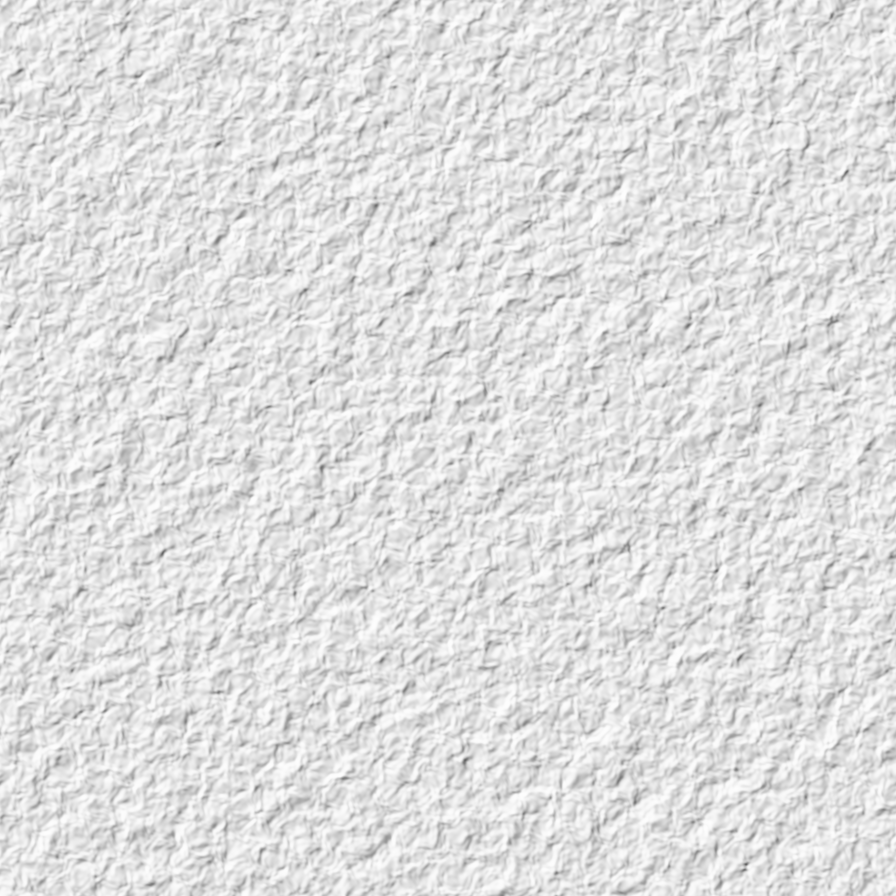
A Shadertoy shader for this texture:

```glsl
// Rough white plaster, embossed by a raking light from the upper left.

const vec2 LIGHT_DIR = vec2(-0.72, 0.69);
const float RELIEF_SPAN = 0.0034;   // distance over which the slope is measured
const float BASE_FREQUENCY = 18.0;
const int OCTAVES = 4;
const float MID_TONE = 0.885;

// Random unit vector for a lattice cell
vec2 cellGradient(vec2 cell, float seed) {
    vec3 q = fract(vec3(cell.xyx + seed) * vec3(0.1031, 0.1030, 0.0973));
    q += dot(q, q.yzx + 33.33);
    float angle = 6.28319 * fract((q.x + q.y) * q.z);
    return vec2(cos(angle), sin(angle));
}

// Gradient noise, centred on zero
float gradientNoise(vec2 p, float seed) {
    vec2 cell = floor(p);
    vec2 f = p - cell;
    vec2 w = f * f * f * (f * (f * 6.0 - 15.0) + 10.0);
    vec2 right = vec2(1.0, 0.0);
    vec2 up = vec2(0.0, 1.0);
    float a = dot(cellGradient(cell, seed), f);
    float b = dot(cellGradient(cell + right, seed), f - right);
    float c = dot(cellGradient(cell + up, seed), f - up);
    float d = dot(cellGradient(cell + 1.0, seed), f - 1.0);
    return mix(mix(a, b, w.x), mix(c, d, w.x), w.y);
}

vec2 rotate(vec2 p, float angle) {
    float c = cos(angle);
    float s = sin(angle);
    return vec2(c * p.x - s * p.y, s * p.x + c * p.y);
}

// Bends the domain so that the lumps become ragged
vec2 warp(vec2 p, float frequency, float amount) {
    return p + amount * vec2(gradientNoise(p * frequency, 71.0),
                             gradientNoise(p * frequency, 113.0));
}

// Plaster height: each octave is weighted by the slope it contributes
float plasterHeight(vec2 p) {
    vec2 q = warp(p, 45.0, 0.006);
    float height = 0.0;
    float frequency = BASE_FREQUENCY;
    float slopeWeight = 0.3;
    for (int i = 0; i < OCTAVES; i++) {
        float turn = 0.6 + 1.1 * float(i);
        vec2 octavePos = rotate(q, turn) * frequency + 200.0;
        height += slopeWeight / frequency * gradientNoise(octavePos, 17.0 * float(i));
        frequency *= 2.04;
        slopeWeight = min(1.0, slopeWeight * 2.0);
    }
    return height;
}

// Slope of the surface towards the light
float litSlope(vec2 p, vec2 lightDir, float span) {
    vec2 halfStep = 0.5 * span * lightDir;
    return (plasterHeight(p - halfStep) - plasterHeight(p + halfStep)) / span;
}

// Lit sides level off near white, shaded creases deepen
float plasterTone(float slope) {
    float lit = 0.11 * tanh(0.7 * max(slope, 0.0));
    float shade = min(slope, 0.0);
    return MID_TONE + lit + 0.075 * shade - 0.015 * shade * shade;
}

void mainImage(out vec4 fragColor, in vec2 fragCoord) {
    vec2 uv = fragCoord / min(iResolution.x, iResolution.y);
    float slope = litSlope(uv, LIGHT_DIR, RELIEF_SPAN);
    float tone = clamp(plasterTone(slope), 0.4, 1.0);
    fragColor = vec4(vec3(tone), 1.0);
}
```
